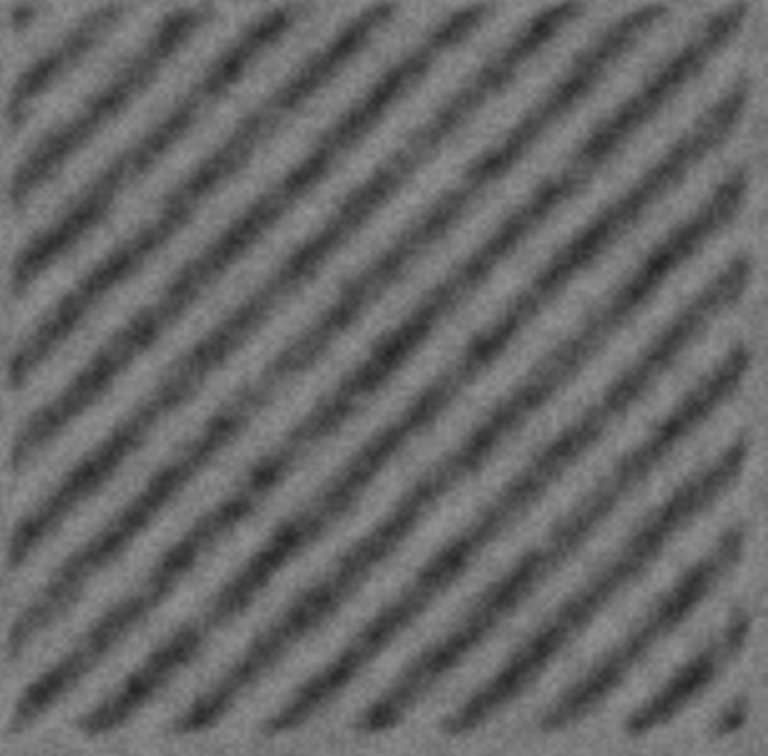
A Shadertoy shader for this pattern:

```glsl
// Soft dark diagonal stripes with uneven ink on a grainy grey ground, fading at the border.

// Lengths are in canvas heights
const float PERIOD = 0.1182;       // stripe step, measured along an axis
const float PHASE = 0.984;         // axis offset of the corner-to-corner stripe
const float TILT = 0.008;          // slight departure from 45 degrees
const float BLUR_END = 0.0375;     // distance where the stripe has faded out
const float END_ROUNDING = 0.018;  // narrowing of the stripes at their ends
const float WOBBLE = 0.009;        // sideways wander of the stripes
const float BLOT_SCALE = 22.0;     // ink blots per canvas height
const float BLOT_CONTRAST = 0.95;
const float MOTTLE = 0.05;         // soft clouds of the ground
const float SPECKLE = 0.055;       // middle-sized flecks
const float GRAIN_SCALE = 150.0;   // grain cells per canvas height
const float GRAIN = 0.075;
const vec3 GROUND = vec3(0.502);
const vec3 RIM = vec3(0.472);
const vec3 INK = vec3(0.265);

float hash(vec2 cell) {
    vec3 q = fract(vec3(cell.xyx) * 0.1031);
    q += dot(q, q.yzx + 33.33);
    return fract((q.x + q.y) * q.z);
}

float valueNoise(vec2 p) {
    vec2 cell = floor(p);
    vec2 f = fract(p);
    f = f * f * (3.0 - 2.0 * f);
    float low = mix(hash(cell), hash(cell + vec2(1, 0)), f.x);
    float high = mix(hash(cell + vec2(0, 1)), hash(cell + vec2(1, 1)), f.x);
    return mix(low, high, f.y);
}

// Noise centred on zero
float ripple(vec2 p) {
    return valueNoise(p) - 0.5;
}

// Distance to the nearest stripe centre line
float stripeDistance(vec2 p) {
    float across = p.x + 1.0 - p.y - PHASE - TILT * (p.x + p.y - 1.0);
    across += WOBBLE * (ripple(p * 13.0 + 7.0) + ripple(p * 38.0 + 61.0));
    float phase = fract(across / PERIOD + 0.5) - 0.5;
    return abs(phase) * PERIOD * 0.7071;
}

// One inside the canvas, dropping to zero near each side
float borderFade(vec2 p, float width) {
    float left = smoothstep(-0.004, 0.026, p.x);
    float right = smoothstep(0.005, 0.042, width - p.x);
    float bottom = smoothstep(0.011, 0.046, p.y);
    float top = smoothstep(-0.018, 0.022, 1.0 - p.y);
    return left * right * bottom * top;
}

void mainImage(out vec4 fragColor, in vec2 fragCoord) {
    vec2 p = fragCoord / iResolution.y;
    float inside = borderFade(p, iResolution.x / iResolution.y);

    // Stripe profile with rounded ends
    float reach = stripeDistance(p) + END_ROUNDING * (1.0 - inside);
    float stripe = 1.0 - smoothstep(0.0, BLUR_END, reach);

    // Blotchy density, slightly heavier at lower right
    float blot = mix(ripple(p * BLOT_SCALE), ripple(p * BLOT_SCALE * 2.1 + 19.0), 0.4);
    float density = 0.98 + BLOT_CONTRAST * blot + 0.08 * (p.x - p.y);
    float ink = stripe * density * inside;

    // Ground mottling, flecks and fine grain
    vec3 color = mix(mix(RIM, GROUND, inside), INK, ink);
    color += MOTTLE * ripple(p * 24.0 + 41.0);
    color += SPECKLE * ripple(p * 68.0 + 83.0);
    color += GRAIN * ripple(p * GRAIN_SCALE);
    fragColor = vec4(color, 1.0);
}
```
